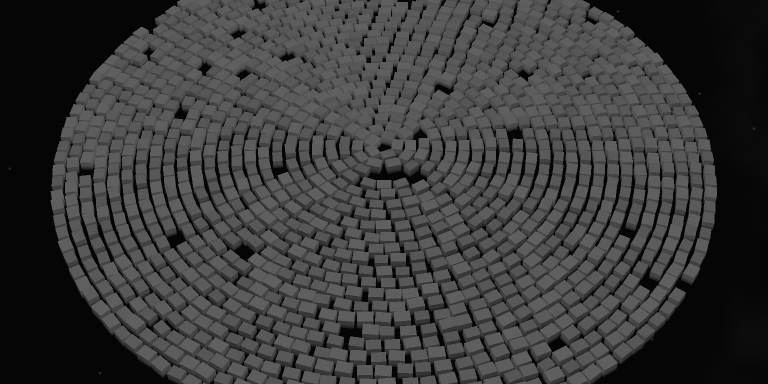
A Shadertoy shader for this pattern:

```glsl
#define RINGS 24.0
#define RING_GAP 0.041
#define BLOCKS_PER_RING 5.0
#define BLOCK_SIZE vec3(0.0155, 0.0145, 0.0205)
#define JITTER 0.2
#define MISSING 0.025
#define PITCH 0.788
#define DISTANCE 3.6
#define FOCAL 3.05
#define HORIZON_SHIFT 0.115
#define SAMPLES 2

const float TAU = 6.2831853;

float hash(vec2 p) {
    vec3 q = fract(p.xyx * vec3(0.1031, 0.1030, 0.0973));
    q += dot(q, q.yzx + 33.33);
    return fract((q.x + q.y) * q.z);
}

float cornerSlope(vec2 cell, vec2 offset) {
    float a = TAU * hash(cell + 71.0);
    return dot(vec2(cos(a), sin(a)), offset);
}

float gradientNoise(vec2 p) {
    vec2 i = floor(p), f = fract(p);
    vec2 u = f * f * f * (f * (f * 6.0 - 15.0) + 10.0);
    vec2 e = vec2(1.0, 0.0);
    return mix(mix(cornerSlope(i, f), cornerSlope(i + e, f - e), u.x),
               mix(cornerSlope(i + e.yx, f - e.yx), cornerSlope(i + 1.0, f - 1.0), u.x), u.y);
}

// Dark sky: faint haze on the right and sparse stars
float sky(vec2 p) {
    float cloud = 0.0, amp = 0.5;
    vec2 q = p * 4.0;
    for (int i = 0; i < 4; i++) {
        cloud += amp * gradientNoise(q);
        q = q * 2.0 + 7.3;
        amp *= 0.5;
    }
    float haze = smoothstep(0.75, 1.0, p.x) * smoothstep(-0.3, 0.5, cloud);
    vec2 grid = p * 9.0, cell = floor(grid);
    vec2 spot = 0.2 + 0.6 * vec2(hash(cell), hash(cell + 19.0));
    float star = step(0.88, hash(cell + 43.0)) * smoothstep(0.045, 0.0, length(fract(grid) - spot));
    return 0.018 + 0.04 * haze + 0.01 * max(cloud, 0.0) + 0.2 * star;
}

// Slab test: returns the entry distance, or -1 on a miss
float hitBox(vec3 ro, vec3 rd, vec3 halfSize, out vec3 normal) {
    vec3 inv = 1.0 / (rd + vec3(1e-6));
    vec3 mid = -ro * inv, reach = abs(inv) * halfSize;
    vec3 near = mid - reach, far = mid + reach;
    float enter = max(max(near.x, near.y), near.z);
    float leave = min(min(far.x, far.y), far.z);
    normal = -sign(rd) * step(near.yzx, near.xyz) * step(near.zxy, near.xyz);
    return enter < leave ? enter : -1.0;
}

float shade(vec3 normal, float radialFacing, float height, float tone) {
    float side = 0.265 - 0.055 * radialFacing;
    side *= mix(0.5, 1.0, smoothstep(-1.0, 0.2, height));
    return mix(side, 0.355, max(normal.y, 0.0)) * (0.94 + 0.12 * tone);
}

float render(vec2 p) {
    // Camera looking down at the disc centre
    float s = sin(PITCH), c = cos(PITCH);
    vec3 ro = DISTANCE * vec3(0.0, s, c);
    vec2 q = p - vec2(0.0, HORIZON_SHIFT);
    vec3 rd = normalize(vec3(q.x, q.y * c - FOCAL * s, -q.y * s - FOCAL * c));
    vec2 ground = (ro - rd * ro.y / rd.y).xz;
    float radius = length(ground);
    float value = sky(p);
    if (radius > 1.1) return value;

    // Nearest block among the neighbouring rings and sectors
    float theta = atan(ground.y, ground.x);
    float ring0 = floor(radius / RING_GAP + 0.5);
    float nearest = 1e5;
    for (int i = -2; i <= 2; i++) {
        float ring = ring0 + float(i);
        if (ring < 1.0 || ring > RINGS) continue;
        float count = floor(BLOCKS_PER_RING * ring);
        for (int j = -2; j <= 2; j++) {
            float index = floor(theta / TAU * count + 0.5) + float(j);
            vec2 id = vec2(mod(index, count), ring);
            if (hash(id + 5.0) < MISSING) continue;
            float tone = hash(id + 11.0);
            float angle = TAU * (index + JITTER * (hash(id + 23.0) - 0.5)) / count;
            float yaw = angle + JITTER * (hash(id + 37.0) - 0.5);
            vec2 radial = vec2(cos(angle), sin(angle));
            vec2 ax = vec2(cos(yaw), sin(yaw)), az = vec2(-ax.y, ax.x);
            vec3 centre = vec3(radial.x * ring * RING_GAP,
                               0.012 * (hash(id + 53.0) - 0.5),
                               radial.y * ring * RING_GAP);
            vec3 o = ro - centre, n;
            vec3 localO = vec3(dot(o.xz, ax), o.y, dot(o.xz, az));
            vec3 localD = vec3(dot(rd.xz, ax), rd.y, dot(rd.xz, az));
            vec3 size = BLOCK_SIZE * (0.92 + 0.16 * tone);
            float t = hitBox(localO, localD, size, n);
            if (t > 0.0 && t < nearest) {
                nearest = t;
                value = shade(n, n.x, (localO.y + t * localD.y) / size.y, tone);
            }
        }
    }
    return value;
}

void mainImage(out vec4 fragColor, in vec2 fragCoord) {
    float total = 0.0;
    for (int i = 0; i < SAMPLES * SAMPLES; i++) {
        vec2 offset = (vec2(i % SAMPLES, i / SAMPLES) + 0.5) / float(SAMPLES) - 0.5;
        total += render((fragCoord + offset - 0.5 * iResolution.xy) / iResolution.y);
    }
    fragColor = vec4(vec3(total / float(SAMPLES * SAMPLES)), 1.0);
}
```
